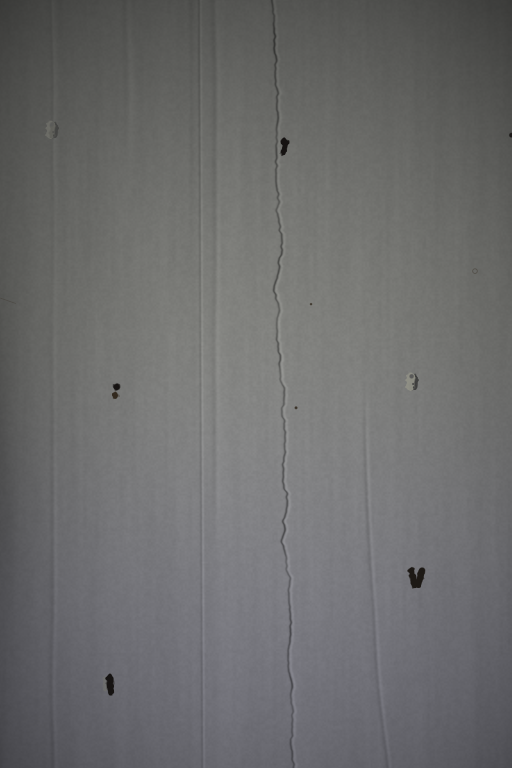
A Shadertoy shader for this texture:

```glsl
// Dim plaster wall with vertical paper seams, a wandering crack and old fixing holes
#define PEAK_LIGHT 0.515
#define FALLOFF vec2(0.45, 0.58)
#define LIGHT_CENTRE vec2(0.53, 0.43)
#define GRAIN 0.034
#define STREAKS 0.014
#define CRACK_DEPTH 0.17
#define SEAM_DEPTH 0.075
#define HOLE_COLOR vec3(0.085, 0.075, 0.07)
#define RUST_COLOR vec3(0.20, 0.165, 0.12)
#define FILLER_COLOR vec3(0.57, 0.57, 0.53)

float hash(vec2 p) {
    vec3 q = fract(vec3(p.xyx) * 0.1031);
    q += dot(q, q.yzx + 33.33);
    return fract((q.x + q.y) * q.z);
}

float noise(vec2 p) {
    vec2 i = floor(p), f = fract(p);
    f = f * f * (3.0 - 2.0 * f);
    return mix(mix(hash(i), hash(i + vec2(1, 0)), f.x),
               mix(hash(i + vec2(0, 1)), hash(i + vec2(1, 1)), f.x), f.y);
}

float bell(float d, float w) { return exp(-d * d / (w * w)); }

// Raised edge: dark on the left flank, light on the right
float emboss(float d, float w) { return 2.3 * d / w * bell(d, w); }

float capsule(vec2 p, vec2 a, vec2 b, float r) {
    vec2 ab = b - a;
    return length(p - a - ab * clamp(dot(p - a, ab) / dot(ab, ab), 0.0, 1.0)) - r;
}

float cover(float d) {
    float edge = max(0.0011, 0.6 / iResolution.y);
    return 1.0 - smoothstep(-edge, edge, d);
}

float crackPath(float y) {
    float x = 0.3542 + 0.0273 * (1.0 - y);
    x += 0.0025 * bell(y - 0.90, 0.08) + 0.0025 * bell(y - 0.68, 0.03);
    x -= 0.0075 * bell(y - 0.622, 0.020) + 0.0045 * bell(y - 0.555, 0.035);
    x -= 0.0055 * bell(y - 0.30, 0.018);
    float rough = mix(0.003, 0.0055, smoothstep(0.75, 0.5, y));
    return x + rough * (noise(vec2(y * 65.0, 3.0)) - 0.5)
             + 0.0022 * (noise(vec2(y * 190.0, 8.0)) - 0.5);
}

float wallLight(vec2 uv) {
    vec2 d = uv - LIGHT_CENTRE;
    float light = PEAK_LIGHT - dot(FALLOFF, d * d);
    light -= 0.085 * exp(-uv.x / 0.07) * bell(uv.y - 0.38, 0.27);
    return light + 0.025 * smoothstep(0.6, 1.0, uv.y) * smoothstep(0.4, 0.0, uv.x);
}

float seams(vec2 p) {
    float y = p.y, wave = 0.003 * (noise(vec2(y * 9.0, 1.0)) - 0.5);
    float s = 0.0;
    // Central joint, doubled near the top
    float joint = p.x - mix(0.2645, 0.260, y);
    s += emboss(joint, 0.0020) * 0.65 - 0.35 * bell(joint, 0.0015) * smoothstep(0.5, 0.8, y);
    s -= 0.35 * bell(p.x - 0.249, 0.003) * smoothstep(0.6, 0.85, y);
    // Broad overlap to the right of the joint
    s += 0.35 * emboss(p.x - 0.281 - wave, 0.004) * smoothstep(0.25, 0.4, y);
    s += 0.14 * smoothstep(0.278, 0.286, p.x) * smoothstep(0.36, 0.30, p.x);
    // Left folds
    float fold = p.x - 0.0695 - wave;
    s += emboss(fold, 0.0035) * mix(0.45, 0.25, smoothstep(0.3, 0.6, y));
    s += 0.4 * bell(fold, 0.0018) * smoothstep(0.75, 0.79, y);
    s += 0.3 * emboss(p.x - 0.166 - wave, 0.005) * smoothstep(0.72, 0.9, y);
    // Right fold, leaning outward toward the floor
    float lean = p.x - 0.476 - 0.029 * pow(max(0.45 - y, 0.0) / 0.45, 1.6) - wave;
    s += 0.55 * emboss(lean, 0.0030) * smoothstep(0.53, 0.38, y);
    return s * SEAM_DEPTH;
}

void paint(inout vec3 col, vec3 ink, float d, float alpha) {
    col = mix(col, ink, alpha * cover(d));
}

// Pale plugged hole: irregular filler rim, grey core, shadow on the right
void fillerHole(inout vec3 col, vec2 q, float strength) {
    float rag = 0.004 * (noise(q * 330.0 + 20.0) - 0.5);
    paint(col, col * 0.5, capsule(q, vec2(0.004, 0.004), vec2(0.003, -0.008), 0.005) + rag, strength);
    paint(col, FILLER_COLOR * mix(0.65, 1.0, strength),
          capsule(q, vec2(0.0, 0.005), vec2(-0.001, -0.008), 0.0055) + rag, strength);
    paint(col, vec3(0.34), length(q - vec2(0.001, 0.005)) - 0.0028, strength);
    paint(col, vec3(0.25), length(q - vec2(0.003, -0.005)) - 0.0013, strength);
}

void mainImage(out vec4 fragColor, in vec2 fragCoord) {
    vec2 uv = fragCoord / iResolution.xy;
    vec2 p = uv * vec2(0.6667, 1.0);

    // Lit wall with paper grain and vertical streaks
    float light = wallLight(uv);
    float grain = noise(p * 430.0) * 0.6 + noise(p * 190.0 + 7.0) * 0.4 - 0.5;
    float streak = noise(p * vec2(75.0, 4.0)) + noise(p * vec2(190.0, 9.0)) - 1.0;
    light += (grain * GRAIN + streak * STREAKS + seams(p)) * light * 2.0;

    // Crack with a lit lip
    float crack = p.x - crackPath(p.y);
    float depth = CRACK_DEPTH * (0.65 + 0.6 * noise(vec2(p.y * 45.0, 5.0)));
    light -= light * 2.0 * (depth * bell(crack, 0.0015) - 0.055 * bell(crack - 0.0032, 0.002));
    vec3 tint = mix(vec3(1.0, 1.005, 0.975), vec3(0.985, 0.985, 1.05), smoothstep(0.65, 0.05, uv.y));
    vec3 col = light * tint;

    // Dark fixing holes
    float rag = 0.0025 * (noise(p * 300.0) - 0.5);
    vec2 q = p - vec2(0.370, 0.809);
    paint(col, HOLE_COLOR, min(capsule(q, vec2(0.002, 0.007), vec2(-0.001, -0.008), 0.0035),
                               length(q - vec2(0.001, 0.006)) - 0.005) + rag, 1.0);
    q = p - vec2(0.1435, 0.109);
    paint(col, FILLER_COLOR * 0.8, capsule(q, vec2(-0.006, 0.008), vec2(-0.006, -0.006), 0.003) + rag, 0.5);
    paint(col, HOLE_COLOR, capsule(q, vec2(-0.001, 0.009), vec2(0.001, -0.010), 0.0045) + rag, 1.0);
    q = p - vec2(0.1505, 0.491);
    paint(col, HOLE_COLOR, length(q - vec2(0.001, 0.005)) - 0.0045 + rag, 1.0);
    paint(col, RUST_COLOR, length(q + vec2(0.0, 0.006)) - 0.0043 + rag, 1.0);

    // Forked hole
    q = p - vec2(0.5425, 0.249);
    float fork = capsule(vec2(abs(q.x), q.y), vec2(0.007, 0.008), vec2(0.002, -0.011), 0.0042);
    paint(col, mix(HOLE_COLOR, RUST_COLOR, 0.25), fork + rag, 1.0);

    // Plugged holes, specks and a faint ring
    fillerHole(col, p - vec2(0.535, 0.505), 0.95);
    fillerHole(col, p - vec2(0.0664, 0.833), 0.55);
    paint(col, HOLE_COLOR, length(p - vec2(0.666, 0.824)) - 0.003, 0.9);
    paint(col, RUST_COLOR, length(p - vec2(0.405, 0.604)) - 0.0014, 0.9);
    paint(col, RUST_COLOR, length(p - vec2(0.3855, 0.469)) - 0.0018, 0.9);
    paint(col, RUST_COLOR, abs(length(p - vec2(0.6185, 0.647)) - 0.003) - 0.0004, 0.5);
    paint(col, RUST_COLOR, capsule(p, vec2(0.0, 0.612), vec2(0.020, 0.605), 0.0003), 0.4);
    fragColor = vec4(clamp(col, 0.0, 1.0), 1.0);
}
```
